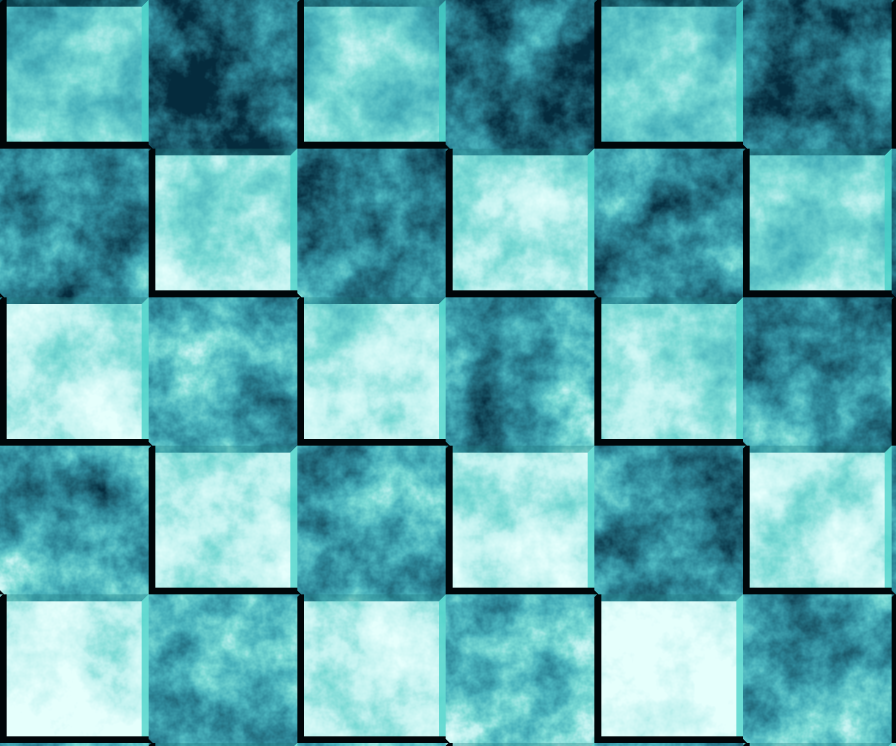
This pattern is drawn by a Shadertoy shader. Its source:

```glsl
// Checkerboard of pale raised tiles and deep teal tiles with a cloudy, grainy wash.
// Each pale tile has ink on its left and bottom, an aqua lip on its right, and a
// shaded top strip; tone comes from gradient noise, a per-tile hash and a row drift.

#define TILES_ACROSS 6.03
#define EDGE 0.046
#define CLOUD_SCALE 1.7
#define GRAIN_GAIN 0.64
#define PALE_TONE 3.85
#define DEEP_TONE 1.45
#define ROW_DRIFT 0.34
#define TILE_VARIATION 0.9
#define INK vec3(0.0, 0.025, 0.035)
#define LIP vec3(0.27, 0.82, 0.78)
#define SHADE vec3(0.11, 0.46, 0.47)
#define SAMPLES 3

// Teal tones from darkest to palest
const vec3 TONES[7] = vec3[7](
    vec3(0.02, 0.17, 0.24), vec3(0.11, 0.36, 0.43), vec3(0.18, 0.53, 0.60),
    vec3(0.29, 0.70, 0.74), vec3(0.47, 0.85, 0.83), vec3(0.76, 0.95, 0.94),
    vec3(0.90, 1.00, 0.99));

float hash(vec2 cell) {
    uvec2 q = uvec2(ivec2(cell)) * uvec2(1597u, 3812u);
    uint n = (q.x ^ (q.y + 7919u)) * 747796u;
    n = (n ^ (n >> 15)) * 277803u;
    n = (n ^ (n >> 13)) * 668265u;
    n ^= n >> 16;
    return float(n & 65535u) / 65535.0;
}

float cornerSlope(vec2 corner, vec2 offset) {
    float angle = 6.28319 * hash(corner);
    return dot(vec2(cos(angle), sin(angle)), offset);
}

float gradientNoise(vec2 p) {
    vec2 i = floor(p), f = p - i;
    vec2 u = f * f * f * (f * (f * 6.0 - 15.0) + 10.0);
    vec2 e = vec2(1.0, 0.0);
    return mix(mix(cornerSlope(i, f), cornerSlope(i + e.xy, f - e.xy), u.x),
               mix(cornerSlope(i + e.yx, f - e.yx), cornerSlope(i + e.xx, f - e.xx), u.x), u.y);
}

float clouds(vec2 p) {
    float sum = 0.0, amplitude = 1.0;
    for (int octave = 0; octave < 6; octave++) {
        sum += amplitude * gradientNoise(p);
        p = p * 2.0 + 17.3;
        amplitude *= GRAIN_GAIN;
    }
    return sum;
}

vec3 toneColour(float tone) {
    tone = clamp(tone, 0.0, 5.999);
    int i = int(tone);
    return mix(TONES[i], TONES[i + 1], fract(tone));
}

bool isPale(vec2 tile) {
    return mod(tile.x + tile.y, 2.0) < 0.5;
}

// Cloudy wash of one tile; p runs from its top left corner, y downward
vec3 tileWash(vec2 tile, vec2 p) {
    bool pale = isPale(tile);
    float tone = pale ? PALE_TONE + 0.7 * (p.y - 0.5) : DEEP_TONE;
    tone += ROW_DRIFT * tile.y + TILE_VARIATION * (hash(tile + 211.0) - 0.5);
    float cloud = clouds(p * CLOUD_SCALE + tile * 37.0 + 400.0);
    return toneColour(tone + cloud * (pale ? 1.7 : 2.7));
}

vec3 checkerboard(vec2 p) {
    vec2 tile = floor(p), local = p - tile;
    vec2 farSide = 1.0 - local;

    if (!isPale(tile)) {
        // Mitred end of the ink line from the pale tile on the left
        if (local.x + farSide.y < EDGE * 0.6) return INK;
        return tileWash(tile, local);
    }

    // Ink on the left and bottom, with the top left corner cut
    bool cutCorner = local.x + local.y < EDGE * 0.4;
    if ((local.x < EDGE && !cutCorner) || farSide.y < EDGE) return INK;

    // The deep tile above reaches down over the top strip
    if (local.y < EDGE && local.y < farSide.x) {
        vec3 above = tileWash(tile - vec2(0.0, 1.0), local + vec2(0.0, 1.0));
        return mix(above, SHADE, 0.3);
    }

    // Aqua lip on the right, mitred against the strip
    vec3 wash = tileWash(tile, local);
    return farSide.x < EDGE ? mix(wash, LIP, 0.75) : wash;
}

void mainImage(out vec4 fragColor, in vec2 fragCoord) {
    vec3 colour = vec3(0.0);
    // Average a small grid of samples to smooth every edge
    for (int j = 0; j < SAMPLES; j++)
    for (int i = 0; i < SAMPLES; i++) {
        vec2 jitter = (vec2(i, j) + 0.5) / float(SAMPLES) - 0.5;
        vec2 point = fragCoord + jitter * 1.2;
        point.y = iResolution.y - point.y;
        colour += checkerboard(point * TILES_ACROSS / iResolution.x);
    }
    fragColor = vec4(colour / float(SAMPLES * SAMPLES), 1.0);
}
```
